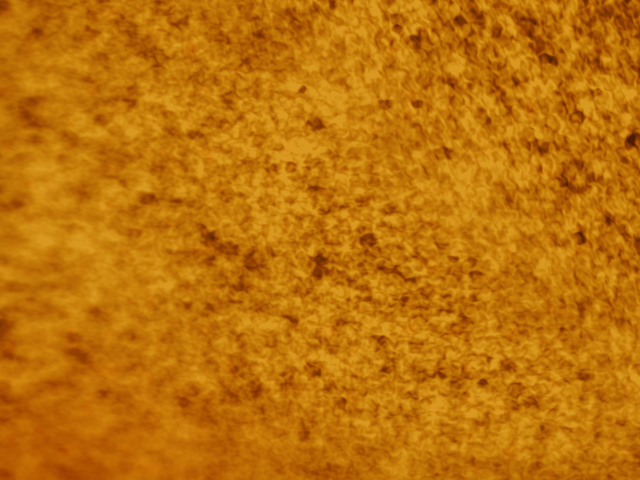
Give the GLSL for this texture, as a WebGL 1 fragment shader.

```glsl
precision highp float;
// Golden bread crumb seen close up: lumpy gradient noise carved by soft pores
// and a few deep holes. Grain runs level on the left and steep at upper right,
// and focus fades toward the left and lower edges. A tone value picks the colour.

uniform vec2 u_resolution;

vec2 hash2(vec2 cell) {
  vec3 h = fract(cell.xyx * vec3(0.1031, 0.1030, 0.0973));
  h += dot(h, h.yzx + 33.33);
  return fract((h.xx + h.yz) * h.zy);
}

float cornerSlope(vec2 cell, vec2 offset) {
  float angle = 6.2832 * hash2(cell).x;
  return dot(vec2(cos(angle), sin(angle)), offset);
}

float gradientNoise(vec2 p) {
  vec2 cell = floor(p), f = fract(p);
  vec2 w = f * f * f * (f * (f * 6.0 - 15.0) + 10.0);
  vec2 e = vec2(1.0, 0.0);
  float low = mix(cornerSlope(cell, f), cornerSlope(cell + e, f - e), w.x);
  float high = mix(cornerSlope(cell + e.yx, f - e.yx),
                   cornerSlope(cell + e.xx, f - e.xx), w.x);
  return mix(low, high, w.y);
}

vec2 rotate(vec2 p, float angle) {
  float c = cos(angle), s = sin(angle);
  return vec2(c * p.x + s * p.y, c * p.y - s * p.x);
}

// Rounded clumps with creases; fine octaves appear only where in focus.
float crumb(vec2 p, float focus) {
  float coarse = 0.8 * gradientNoise(p * 15.0) + gradientNoise(p * 31.0 + 7.3);
  float creases = abs(gradientNoise(p * 34.0 + 21.7)) - 0.19;
  float fine = 1.05 * gradientNoise(p * 62.0 + 3.1)
             + 0.85 * gradientNoise(p * 112.0 + 11.9);
  return 0.9 * coarse + focus * (1.0 * creases + fine);
}

// Scattered elliptical pits, deeper under their upper rim.
float pores(vec2 p, float density, float maxRadius, float softness) {
  vec2 cell = floor(p);
  float depth = 0.0;
  for (int j = -1; j <= 1; j++) {
    for (int i = -1; i <= 1; i++) {
      vec2 id = cell + vec2(float(i), float(j));
      vec2 traits = hash2(id + 57.0);
      vec2 toPoint = p - id - 0.15 - 0.7 * hash2(id);
      float radius = maxRadius * mix(0.4, 1.0, traits.y);
      float reach = length(toPoint) / radius;
      float pit = 1.0 - smoothstep(1.0 - softness, 1.0 + softness, reach);
      float rimShade = 1.0 + 0.35 * clamp(toPoint.y / radius, -1.0, 1.0);
      depth = max(depth, step(traits.x, density) * pit * rimShade);
    }
  }
  return depth;
}

float ramp(float a, float b, float x) {
  return clamp((x - a) / (b - a), 0.0, 1.0);
}

// Tone 0 is the middle of the crumb colours, about one unit per deviation.
vec3 breadColor(float tone) {
  vec3 c = mix(vec3(0.30, 0.11, 0.01), vec3(0.58, 0.26, 0.01), ramp(-4.6, -1.9, tone));
  c = mix(c, vec3(0.67, 0.35, 0.01), ramp(-1.9, -1.1, tone));
  c = mix(c, vec3(0.72, 0.42, 0.02), ramp(-1.1, -0.4, tone));
  c = mix(c, vec3(0.76, 0.47, 0.03), ramp(-0.4, 0.25, tone));
  c = mix(c, vec3(0.80, 0.53, 0.06), ramp(0.25, 0.95, tone));
  return mix(c, vec3(0.85, 0.60, 0.13), ramp(0.95, 1.9, tone));
}

void main() {
  vec2 p = gl_FragCoord.xy / u_resolution.y;
  vec2 uv = gl_FragCoord.xy / u_resolution;

  // Regional masks
  float focus = mix(0.3, 1.0, smoothstep(0.0, 0.6, uv.x + 0.25 * (uv.y - 0.5)));
  float body = mix(0.55, 1.0, smoothstep(0.0, 0.25, uv.y)) * mix(0.7, 1.0, focus);
  float steep = smoothstep(0.95, 1.4, uv.x + uv.y * 0.8);
  float corner = 1.0 - smoothstep(0.0, 0.6, length(uv * vec2(0.8, 1.3)));

  // Ragged, stretched grain coordinates
  vec2 wobble = vec2(gradientNoise(p * 55.0), gradientNoise(p * 55.0 + 31.4));
  vec2 ragged = p + wobble * 0.006 * focus;
  float stretch = mix(0.6, 0.85, focus);
  vec2 levelGrain = rotate(ragged, -0.12) * vec2(stretch, 1.1);
  vec2 steepGrain = rotate(ragged, -1.1) * vec2(0.75, 1.15);

  // Crumb, pores and holes
  float lumps = mix(crumb(levelGrain, focus), crumb(steepGrain, focus), steep);
  float softness = mix(0.7, 0.35, focus);
  float pits = mix(pores(levelGrain * 21.0, 0.45, 0.42, softness),
                   pores(steepGrain * 24.0, 0.55, 0.42, softness), steep);
  float holes = pores(levelGrain * 13.0 + 4.0, 0.22, 0.27, mix(0.7, 0.3, focus));
  holes *= mix(0.4, 1.0, smoothstep(0.1, 0.6, uv.x)) * smoothstep(0.05, 0.2, uv.y);

  // Broad light and falloff at the edges
  float light = 1.3 * gradientNoise(p * 3.5 + 9.0) + 1.0 * gradientNoise(p * 8.0);
  vec2 fromCentre = uv - vec2(0.52, 0.52);
  light += 0.5 - 2.3 * dot(fromCentre, fromCentre) - 0.5 * corner;

  float tone = light + body * (2.35 * lumps - 1.2 * pits) - 2.0 * holes + 0.1;
  vec3 color = breadColor(tone);

  // Toasted orange flecks and corner
  float fleck = smoothstep(0.2, 0.6, gradientNoise(p * 24.0 + 70.0));
  color += vec3(0.02, -0.02, -0.004) * (0.7 * fleck + corner);
  gl_FragColor = vec4(clamp(color, 0.0, 1.0), 1.0);
}
```
